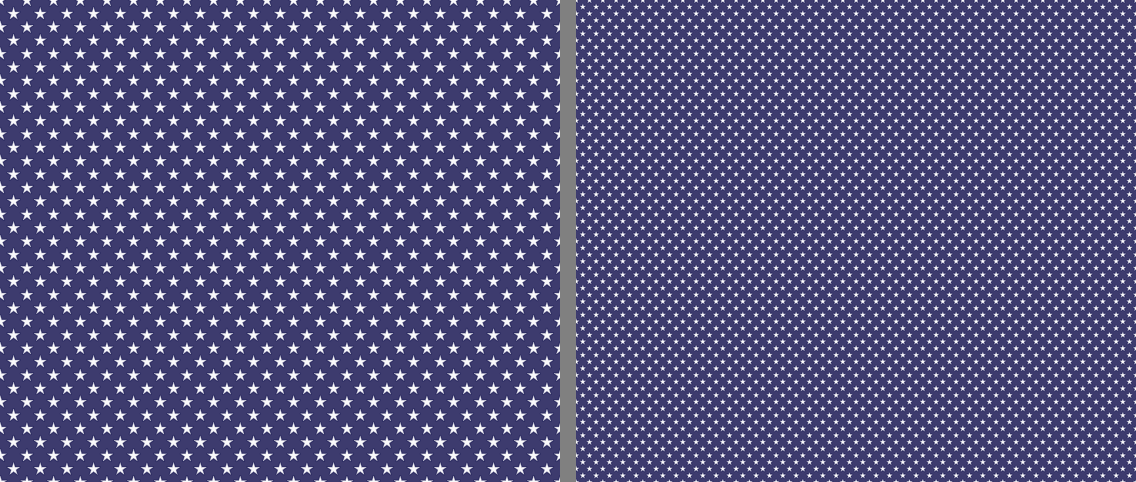
Left, the tile; right, the same tile 2 across and 2 down.
This pattern is drawn by a Shadertoy shader. Its source:

```glsl
#define REPEATS vec2(21.0, 18.0)
#define STAR_RADIUS 0.236
#define INNER_RATIO 0.382
#define STAR_SHIFT vec2(0.01, -0.02)
#define EDGE_SOFTNESS 0.03
#define HALO_WIDTH 0.07
#define NAVY vec3(0.24, 0.23, 0.43)
#define HALO_NAVY vec3(0.18, 0.18, 0.39)
#define STAR_WHITE vec3(0.975, 0.975, 0.985)

// Signed distance to an upright five-pointed star, folded into one half arm.
float starDistance(vec2 p, float radius, float innerRatio) {
    float angle = radians(36.0);
    vec2 foldA = vec2(cos(angle), -sin(angle));
    vec2 foldB = vec2(-foldA.x, foldA.y);
    p.x = abs(p.x);
    p -= 2.0 * max(dot(foldA, p), 0.0) * foldA;
    p -= 2.0 * max(dot(foldB, p), 0.0) * foldB;
    p.x = abs(p.x);
    p.y -= radius;
    vec2 side = innerRatio * vec2(-foldA.y, foldA.x) - vec2(0.0, 1.0);
    float along = clamp(dot(p, side) / dot(side, side), 0.0, radius);
    return length(p - side * along) * sign(p.y * side.x - p.x * side.y);
}

// One star per cell, centred on whole-number coordinates.
float starLattice(vec2 p) {
    return starDistance(fract(p + 0.5) - 0.5, STAR_RADIUS, INNER_RATIO);
}

void mainImage(out vec4 fragColor, in vec2 fragCoord) {
    vec2 p = fragCoord / iResolution.xy * REPEATS - STAR_SHIFT;
    float pixel = REPEATS.y / iResolution.y;

    // Two lattices, half a cell apart, form the staggered rows.
    float d = min(starLattice(p), starLattice(p + 0.5));

    // Faint darker rim on the ground around each star.
    float halo = smoothstep(0.0, EDGE_SOFTNESS, d)
               * (1.0 - smoothstep(EDGE_SOFTNESS, HALO_WIDTH, d));
    vec3 color = mix(NAVY, HALO_NAVY, halo);

    // Star fill with a soft edge.
    float softness = max(EDGE_SOFTNESS, 0.75 * pixel);
    color = mix(STAR_WHITE, color, smoothstep(-softness, softness, d));

    fragColor = vec4(color, 1.0);
}
```
